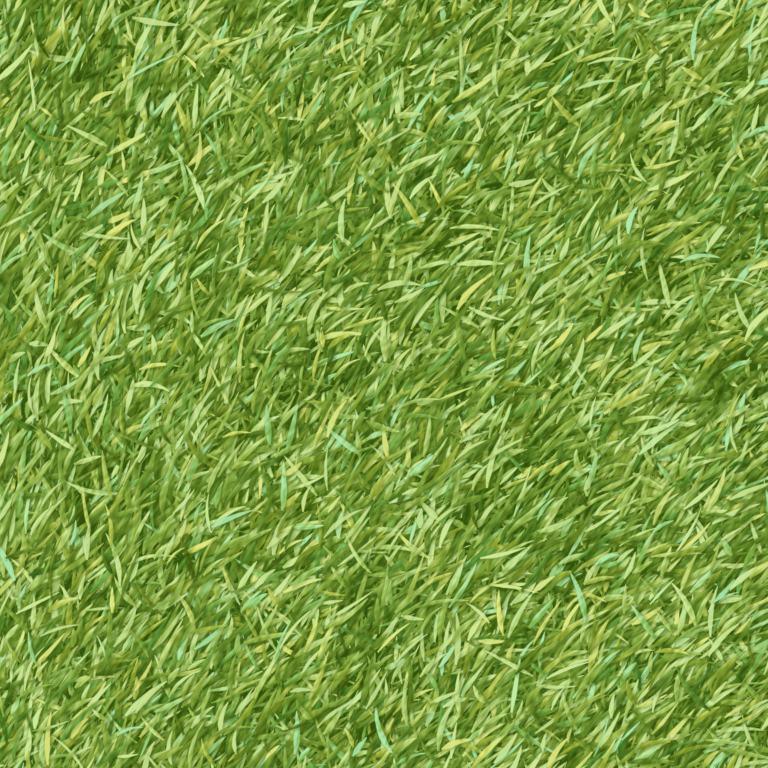
Write a Shadertoy shader that draws this texture.

```glsl
// Sunlit lawn: dense overlapping grass blades leaning up and to the right.

const int   LAYERS      = 24;
const float CELL        = 0.033;              // grid spacing of one layer
const vec2  HALF_LENGTH = vec2(0.012, 0.036); // shortest, longest
const vec2  HALF_WIDTH  = vec2(0.0020, 0.0045);
const vec2  OPACITY     = vec2(0.82, 1.0);
const float LEAN_LEFT   = 1.13;               // blade angle at the left edge
const float LEAN_RIGHT  = 0.74;               // blade angle at the right edge
const float LEAN_SPREAD = 0.80;
const float STRAY_SHARE = 0.22;               // blades that fall out of line
const float GLINT_SHARE = 0.07;               // blades that reflect the sun
const float BEND        = 0.32;
const float EDGE        = 0.0013;
const float SHADOW_SIZE = 0.0042;
const float SHADOW      = 0.25;

const vec3 DEEP  = vec3(0.19, 0.32, 0.035);
const vec3 MOSS  = vec3(0.335, 0.475, 0.125);
const vec3 LEAF  = vec3(0.465, 0.61, 0.20);
const vec3 LIGHT = vec3(0.63, 0.755, 0.33);
const vec3 PALE  = vec3(0.81, 0.92, 0.60);
const vec3 COOL_TINT = vec3(0.84, 1.01, 1.16);
const vec3 WARM_TINT = vec3(1.09, 1.00, 0.84);

vec4 hash4(vec3 p) {
    vec4 q = fract(p.xyzx * vec4(0.1031, 0.1030, 0.0973, 0.1099));
    q += dot(q, q.wzxy + 33.33);
    return fract((q.xxyz + q.yzzw) * q.zywx);
}

vec2 gradientAt(vec2 cell) {
    float a = 6.2832 * hash4(vec3(cell, 91.0)).x;
    return vec2(cos(a), sin(a));
}

float gradientNoise(vec2 p) {
    vec2 i = floor(p), f = fract(p);
    vec2 u = f * f * f * (f * (f * 6.0 - 15.0) + 10.0);
    vec2 e = vec2(1.0, 0.0);
    float low  = mix(dot(gradientAt(i), f), dot(gradientAt(i + e), f - e), u.x);
    float high = mix(dot(gradientAt(i + e.yx), f - e.yx),
                     dot(gradientAt(i + 1.0), f - 1.0), u.x);
    return mix(low, high, u.y);
}

// Grass colour from shade (0) to full sun (1)
vec3 grassRamp(float v) {
    v = clamp(v, 0.0, 1.0) * 4.0;
    vec3 c = mix(DEEP, MOSS, min(v, 1.0));
    c = mix(c, LEAF, clamp(v - 1.0, 0.0, 1.0));
    c = mix(c, LIGHT, clamp(v - 2.0, 0.0, 1.0));
    return mix(c, PALE, clamp(v - 3.0, 0.0, 1.0));
}

// Lay one blade and its soft shadow over the colour below
void drawBlade(inout vec3 color, vec2 p, vec3 id, float depth,
               float lean, float light, float edge) {
    vec4 shape = hash4(id + 7.0);
    vec4 look = hash4(id + 153.0);

    float angle = lean + (shape.x + shape.y - 1.0) * LEAN_SPREAD;
    if (look.w < STRAY_SHARE) angle += look.w < 0.6 * STRAY_SHARE ? -0.65 : 1.1;
    vec2 along = vec2(cos(angle), sin(angle));
    vec2 q = vec2(dot(p, along), dot(p, vec2(-along.y, along.x)));

    float halfLength = mix(HALF_LENGTH.x, HALF_LENGTH.y, shape.z);
    float t = q.x / halfLength;
    q.y += (shape.w - 0.35) * BEND * halfLength * (t * t - 0.4);

    // Narrow root, long pointed tip
    float root = smoothstep(-1.05, -0.3, t) * 0.6 + 0.4;
    float width = mix(HALF_WIDTH.x, HALF_WIDTH.y, look.z) * root
                * sqrt(clamp((1.0 - t) * 0.75, 0.0, 1.0));
    float tipCut = abs(q.x) - halfLength;
    float dist = max(abs(q.y) - width, tipCut);
    float shadowDist = max(abs(q.y + 0.0015) - width, tipCut);
    if (min(dist, shadowDist) > SHADOW_SIZE) return;

    float shade = 1.0 - smoothstep(-0.001, SHADOW_SIZE, shadowDist);
    color = mix(color, DEEP, SHADOW * shade);

    // Sun catches the tip, one side of the fold and a few whole blades
    float value = 0.96 * look.x + 0.36 * depth - 0.185 + 0.13 * t
                + 0.10 * smoothstep(-0.0015, 0.0015, q.y) + light
                + 0.30 * step(1.0 - GLINT_SHARE, look.w);
    vec3 blade = grassRamp(value);
    float cool = smoothstep(0.76, 0.98, look.y);
    float warm = 1.0 - smoothstep(0.05, 0.32, look.y);
    blade *= mix(vec3(1.0), COOL_TINT, cool);
    blade *= mix(vec3(1.0), WARM_TINT, warm);
    float cover = 1.0 - smoothstep(-edge, edge, dist);
    color = mix(color, blade, cover * mix(OPACITY.x, OPACITY.y, hash4(id + 31.0).z));
}

void mainImage(out vec4 fragColor, in vec2 fragCoord) {
    vec2 uv = fragCoord / iResolution.y;
    float edge = max(EDGE, 0.6 / iResolution.y);

    // Broad drift of direction and light, clumps, fine streaks along the lean
    float lean = mix(LEAN_LEFT, LEAN_RIGHT, uv.x) + 0.3 * gradientNoise(uv * 4.0);
    vec2 streakUv = vec2(dot(uv, vec2(0.6, 0.8)), dot(uv, vec2(-0.8, 0.6)));
    float light = 0.15 * gradientNoise(uv * 5.0 + 17.0)
                + 0.22 * gradientNoise(uv * 24.0 + 5.0)
                + 0.28 * gradientNoise(streakUv * vec2(75.0, 190.0) + 300.0);

    // Shaded ground with straw flecks
    float straw = smoothstep(0.1, 0.5, gradientNoise(uv * 90.0 + 40.0));
    vec3 color = mix(DEEP, LEAF * WARM_TINT, straw);

    // Blades from the ground up
    for (int layer = 0; layer < LAYERS; layer++) {
        float n = float(layer);
        vec2 grid = uv / CELL + n * vec2(0.618, 0.377) + 60.0;
        vec2 home = floor(grid);
        for (int k = 0; k < 9; k++) {
            vec2 cell = home + vec2(k % 3, k / 3) - 1.0;
            vec3 id = vec3(cell, n * 5.0);
            vec2 center = cell + 0.05 + 0.9 * hash4(id).xy;
            drawBlade(color, (grid - center) * CELL, id, n / float(LAYERS - 1),
                      lean, light, edge);
        }
    }
    fragColor = vec4(color, 1.0);
}
```
